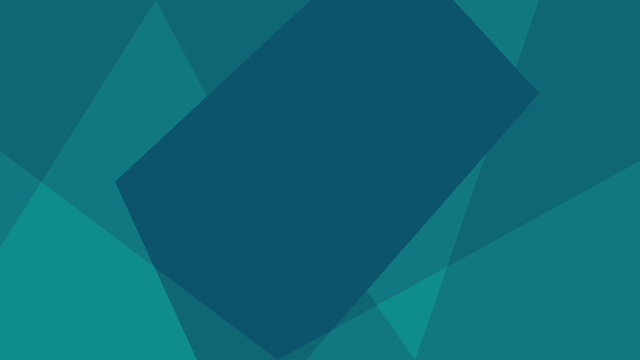
Give the GLSL for this background, as a WebGL 1 fragment shader.

```glsl
precision highp float;
// Flat teal backdrop of overlapping angular sheets: a large dark slab covers
// two pale shards, while two corner wedges lighten everything they overlap.
// Each sheet is an intersection of half planes that shifts a tone level.

#define GRID vec2(16.0, 9.0)
#define SLAB_TONE vec3(0.045, 0.330, 0.420)
#define BASE_TONE vec3(0.057, 0.400, 0.460)
#define PALE_TONE vec3(0.068, 0.470, 0.510)
#define GLOW_TONE vec3(0.060, 0.550, 0.550)
#define EDGE_PIXELS 1.0

uniform vec2 u_resolution;

// Signed distance to the line a-b, positive on its left side
float leftOf(vec2 p, vec2 a, vec2 b) {
  vec2 along = normalize(b - a);
  vec2 offset = p - a;
  return along.x * offset.y - along.y * offset.x;
}

// Interior distance of a convex quad with counterclockwise corners
float quad(vec2 p, vec2 a, vec2 b, vec2 c, vec2 d) {
  return min(min(leftOf(p, a, b), leftOf(p, b, c)),
             min(leftOf(p, c, d), leftOf(p, d, a)));
}

// Smooth coverage from an interior distance
float cover(float dist, float edge) {
  return clamp(dist / edge + 0.5, 0.0, 1.0);
}

// Tone ramp: 0 slab, 1 base, 2 pale, 3 glow
vec3 tone(float level) {
  vec3 color = mix(SLAB_TONE, BASE_TONE, clamp(level, 0.0, 1.0));
  color = mix(color, PALE_TONE, clamp(level - 1.0, 0.0, 1.0));
  return mix(color, GLOW_TONE, clamp(level - 2.0, 0.0, 1.0));
}

void main() {
  vec2 p = gl_FragCoord.xy / u_resolution * GRID;
  float edge = EDGE_PIXELS * GRID.y / u_resolution.y;

  // Pale shards behind the slab
  float leftShard = cover(quad(p, vec2(3.896, 9.0), vec2(-2.396, -1.0),
                               vec2(6.25, -1.0), vec2(6.771, 3.583)), edge);
  float rightShard = cover(quad(p, vec2(10.375, 0.0), vec2(13.824, 10.0),
                                vec2(10.4, 10.0), vec2(8.333, 2.938)), edge);

  // Dark slab, tilted across the centre
  float slab = cover(quad(p, vec2(2.875, 4.458), vec2(5.865, -2.042),
                          vec2(13.479, 6.667), vec2(9.69, 10.783)), edge);

  // Corner wedges meeting on the lower border
  vec2 meeting = vec2(6.94, 0.0);
  float wedges = cover(leftOf(p, meeting, vec2(0.0, 5.229)), edge)
               + cover(leftOf(p, vec2(16.0, 4.979), meeting), edge);

  float level = mix(1.0 + leftShard + rightShard, 0.0, slab) + wedges;
  gl_FragColor = vec4(tone(level), 1.0);
}
```
